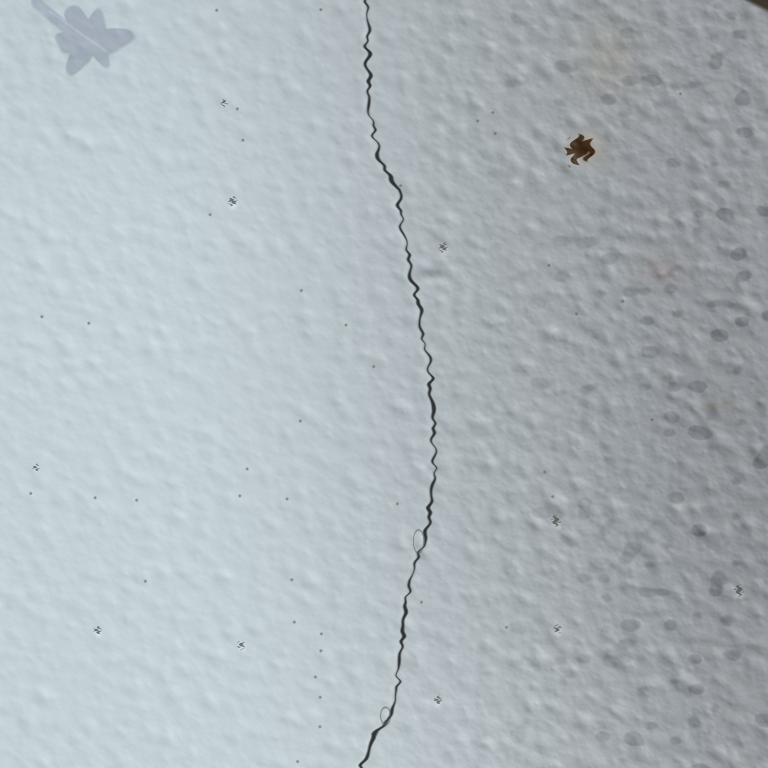
A Shadertoy shader for this texture:

```glsl
// Painted rough plaster split by a thin vertical crack, with a pale leaf,
// a rusty chip and small pits. Cellular bumps are lit from the upper left;
// the crack is a jittered polyline and the marks are distance shapes.

const vec2 CRACK[17] = vec2[17](
    vec2(.477, 1.01), vec2(.480, .870), vec2(.492, .800), vec2(.518, .753),
    vec2(.527, .681), vec2(.544, .609), vec2(.560, .518), vec2(.562, .466),
    vec2(.566, .408), vec2(.563, .349), vec2(.552, .290), vec2(.533, .245),
    vec2(.522, .167), vec2(.517, .102), vec2(.508, .062), vec2(.488, .043),
    vec2(.467, -.01));

// Pit centre and radius
const vec3 PITS[10] = vec3[10](
    vec3(.577, .678, .005), vec3(.724, .322, .006), vec3(.962, .231, .006),
    vec3(.314, .160, .004), vec3(.303, .738, .005), vec3(.127, .179, .004),
    vec3(.726, .181, .004), vec3(.570, .088, .004), vec3(.292, .866, .003),
    vec3(.047, .391, .003));

vec2 hash2(vec2 p) {
    vec3 q = fract(p.xyx * vec3(.1031, .1030, .0973));
    q += dot(q, q.yzx + 33.33);
    return fract((q.xx + q.yz) * q.zy);
}

// Sum of soft blobs, one in each jittered cell
float cellBumps(vec2 p) {
    vec2 cell = floor(p), f = fract(p);
    float sum = 0.;
    for (int y = -1; y <= 1; y++)
    for (int x = -1; x <= 1; x++) {
        vec2 g = vec2(x, y), r = hash2(cell + g);
        vec2 d = g + r - f;
        sum += (.4 + r.x * r.y * 2.) * exp(-5. * dot(d, d));
    }
    return sum;
}

// Slope of the bumps towards the light
float relief(vec2 p, float scale) {
    vec2 q = mat2(.85, .53, -.53, .85) * p * scale * vec2(1., 1.3);
    vec2 toLight = vec2(.04, .25);
    return cellBumps(q - toLight) - cellBumps(q + toLight);
}

float segmentDist(vec2 p, vec2 a, vec2 b) {
    vec2 d = b - a;
    return length(p - a - d * clamp(dot(p - a, d) / dot(d, d), 0., 1.));
}

float crackDist(vec2 p) {
    p.x += .0022 * sin(p.y * 147. + 2. * sin(p.y * 61.))
         + .0014 * sin(p.y * 317. + 1.5 * sin(p.y * 113.));
    float d = 1.;
    for (int i = 0; i < 16; i++) d = min(d, segmentDist(p, CRACK[i], CRACK[i + 1]));
    return d;
}

float glow(vec2 p, vec2 centre, vec2 size) {
    vec2 d = (p - centre) / size;
    return exp(-dot(d, d));
}

float fill(float d, float soft) {
    return 1. - smoothstep(-soft, soft, d);
}

// Uneven lobes around a short stem
float leafDist(vec2 p) {
    float a = atan(p.y, p.x);
    float r = .034 + .009 * sin(a * 6. + 1.2) + .006 * sin(a * 3. + 2.) + .003 * sin(a * 11.);
    float blade = length(p * vec2(.86, 1.)) - r;
    float stem = segmentDist(p, vec2(-.025, .01), vec2(-.068, .047)) - .006;
    return min(blade, stem);
}

vec3 wallColor(vec2 p) {
    float shade = smoothstep(.18, .96, p.x + .12 * (p.y - .5));
    vec3 c = mix(vec3(.768, .818, .838), vec3(.59, .607, .622), shade);
    c -= .035 * glow(p, vec2(1., .4), vec2(.2, .35));
    c -= .025 * glow(p, vec2(.05, 1.), vec2(.4, .2));
    c += .025 * glow(p, vec2(.65, .0), vec2(.25, .2));
    return c;
}

void mainImage(out vec4 fragColor, in vec2 fragCoord) {
    vec2 p = fragCoord / iResolution.xy;
    float px = 1. / iResolution.y;
    vec3 col = wallColor(p);

    // Plaster relief, rougher on the shaded side
    float rough = mix(.022, .052, smoothstep(.3, .85, p.x));
    float slope = relief(p, 42.) + .55 * relief(p + 3.7, 85.) + .3 * relief(p + 8.1, 170.);
    col += rough * slope;
    float hollow = smoothstep(.95, 1.5, cellBumps(p * vec2(34., 48.) + 19.));
    col -= .09 * hollow * smoothstep(.45, 1., p.x);

    // Faint stains and a shallow dent beside the crack
    col -= vec3(.0, .015, .04) * glow(p, vec2(.79, .92), vec2(.04, .05));
    col -= vec3(.02, .05, .06) * glow(p, vec2(.86, .65), vec2(.025, .018));
    col -= vec3(.09, .11, .13) * glow(p, vec2(.935, .472), vec2(.02, .006));
    col -= .13 * glow(p, vec2(.561, .645), vec2(.015, .006));
    col += .05 * glow(p, vec2(.560, .632), vec2(.018, .006));

    // Pits with a lit lower rim
    float wobble = .002 * sin(p.x * 710. + 2. * sin(p.y * 830.));
    for (int i = 0; i < 10; i++) {
        vec2 d = p - PITS[i].xy;
        float r = PITS[i].z;
        col += .07 * fill(length(d + vec2(-.2, 1.) * r) - r, .004);
        col = mix(col, vec3(.28, .28, .27), .7 * fill(length(d * vec2(1., .8)) + wobble - r * .7, .002));
    }

    // Sparse tiny specks
    vec2 speckCell = floor(p * 30.), r = hash2(speckCell + 71.);
    float speck = length(fract(p * 30.) - .2 - .6 * r) / 30. - .0018;
    col = mix(col, vec3(.36, .36, .35), .6 * step(.94, hash2(speckCell).x) * fill(speck, .0013));

    // Pale leaf
    float leaf = leafDist(p - vec2(.115, .951));
    vec3 leafColor = vec3(.64, .68, .73) + .02 * slope;
    leafColor += .06 * fill(segmentDist(p, vec2(.065, .985), vec2(.15, .925)) - .001, .002);
    col -= .12 * fill(leafDist(p - vec2(.117, .947)), .004);
    col = mix(col, leafColor, fill(leaf, .0015 + px));

    // Rusty chip with a tan edge, and the dark corner
    vec2 chip = p - vec2(.756, .807);
    float ragged = .004 * sin(chip.x * 390. + 2. * sin(chip.y * 310.));
    col = mix(col, vec3(.67, .63, .56), .7 * glow(chip, vec2(.007, .001), vec2(.021, .021)));
    float chipD = min(length(chip * vec2(.9, 1.)) - .0145, segmentDist(chip, vec2(-.008, 0.), vec2(-.009, -.018)) - .004);
    col = mix(col, vec3(.25, .18, .12) + .06 * slope, fill(chipD + ragged, .0025));
    col = mix(col, vec3(.24, .21, .18), fill(dot(vec2(1.) - p, vec2(.45, .9)) - .013, .004));

    // Crack: pale chipped lip, soft shadow, dark core and two side flakes
    float d = crackDist(p);
    float width = .0015 + .0006 * sin(p.y * 43.) + .0005 * sin(p.y * 191.);
    col += .035 * fill(crackDist(p + vec2(.005, 0.)) - .002, .004);
    col -= .09 * fill(d - .002, .003);
    col = mix(col, vec3(.15, .16, .16), .92 * fill(d - width, .0007 + px * .7));
    float flakeA = abs(length((p - vec2(.545, .295)) * vec2(2.2, 1.)) - .015);
    float flakeB = abs(length((p - vec2(.502, .068)) * vec2(1.7, 1.)) - .011);
    col = mix(col, vec3(.36, .36, .35), .65 * fill(min(flakeA, flakeB) - .001, .001 + px * .5));

    fragColor = vec4(clamp(col, 0., 1.), 1.);
}
```
